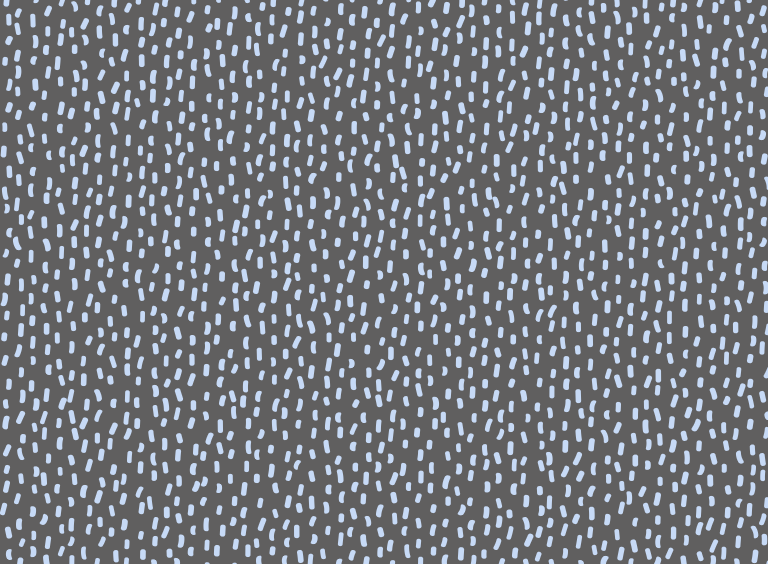
Give the GLSL for this pattern, as a Shadertoy shader.

```glsl
#define GROUND_COLOR vec3(0.376, 0.373, 0.373)
#define DASH_COLOR vec3(0.780, 0.855, 0.965)
#define CELL vec2(0.0236, 0.0378)            // lattice pitch, canvas heights
#define JITTER vec2(0.24, 0.17)              // largest shift, in cells
#define HALF_LENGTH vec2(0.0077, 0.0124)     // shortest, longest
#define HALF_WIDTH vec2(0.0041, 0.0052)      // thinnest, thickest
#define ROUNDNESS 0.85                       // corner radius / half width
#define LEAN vec3(0.07, 0.17, 0.22)          // mean, common, rare tilt
#define BEND 0.0028                          // sideways bow of the ends

// Integer hash: three random values in 0..1 per cell and seed
vec3 hash3(ivec2 cell, int seed) {
    uvec3 v = uvec3(ivec3(cell, seed)) * 1664525u + 1013904223u;
    v.x += v.y * v.z; v.y += v.z * v.x; v.z += v.x * v.y;
    v ^= v >> 16u;
    v.x += v.y * v.z; v.y += v.z * v.x; v.z += v.x * v.y;
    return vec3(v >> 8u) / 16777216.0;
}

float roundedBox(vec2 p, vec2 halfSize, float radius) {
    vec2 q = abs(p) - halfSize + radius;
    return length(max(q, 0.0)) + min(max(q.x, q.y), 0.0) - radius;
}

// Distance to one tilted, slightly bowed dash
float dashDistance(vec2 p, ivec2 cell) {
    vec3 shape = hash3(cell, 1);
    vec3 pose = hash3(cell, 2) * 2.0 - 1.0;
    vec2 halfSize = vec2(mix(HALF_WIDTH.x, HALF_WIDTH.y, shape.x),
                         mix(HALF_LENGTH.x, HALF_LENGTH.y, shape.y));
    p -= pose.xy * JITTER * CELL;

    float s = shape.z * 2.0 - 1.0;
    float angle = LEAN.x + LEAN.y * s + LEAN.z * s * s * s;
    float c = cos(angle), n = sin(angle);
    p = vec2(c * p.x - n * p.y, n * p.x + c * p.y);

    float along = min(abs(p.y) / halfSize.y, 1.2);
    p.x -= BEND * pose.z * pose.z * pose.z * (along * along - 0.35);
    return roundedBox(p, halfSize, ROUNDNESS * halfSize.x);
}

void mainImage(out vec4 fragColor, in vec2 fragCoord) {
    float pixel = 1.0 / iResolution.y;
    vec2 p = fragCoord * pixel;

    // Nearest dash among the neighbours; odd columns sit half a cell higher
    float d = 1.0;
    int column = int(floor(p.x / CELL.x));
    for (int i = -1; i <= 1; i++) {
        int x = column + i;
        float rise = 0.5 * float(x & 1);
        int row = int(floor(p.y / CELL.y - rise));
        for (int j = -1; j <= 1; j++) {
            ivec2 cell = ivec2(x, row + j);
            vec2 center = (vec2(cell) + 0.5 + vec2(0.0, rise)) * CELL;
            d = min(d, dashDistance(p - center, cell));
        }
    }

    // Edge coverage over one pixel
    float coverage = clamp(0.5 - d / pixel, 0.0, 1.0);
    fragColor = vec4(mix(GROUND_COLOR, DASH_COLOR, coverage), 1.0);
}
```
